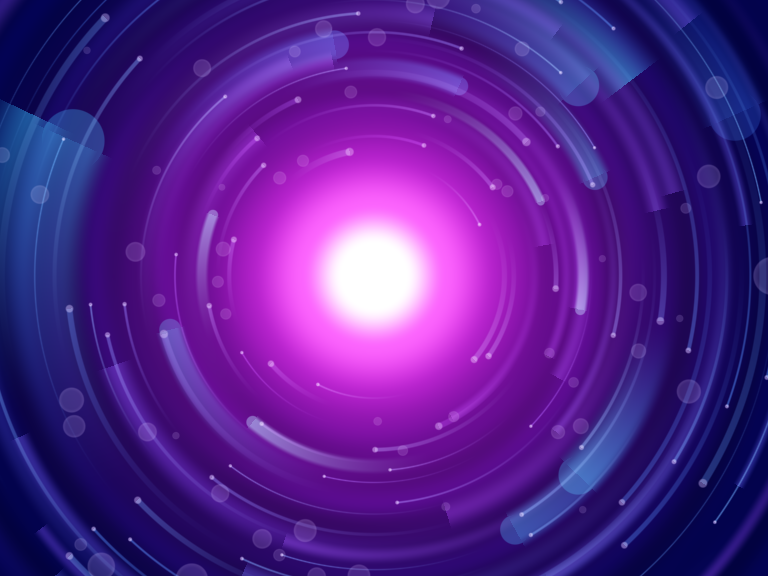
Reproduce this background procedurally as a WebGL 1 fragment shader.

```glsl
precision highp float;
// A glowing white core inside a vortex of clockwise light trails.
// A radial colour ramp carries broad blue sweeps, hashed fine arcs with
// bright heads, and pale translucent discs, all in units of canvas height.

uniform vec2 u_resolution;

const float TAU = 6.2831853;
const vec2 CENTRE = vec2(0.487, 0.521);
const float HAZE_COUNT = 30.0;
const float TRAIL_COUNT = 76.0;
const float DISC_COUNT = 64.0;

const vec3 NAVY = vec3(0.01, 0.01, 0.29);
const vec3 INDIGO = vec3(0.17, 0.03, 0.40);
const vec3 PURPLE = vec3(0.41, 0.05, 0.57);
const vec3 MAGENTA = vec3(0.71, 0.12, 0.80);
const vec3 PINK = vec3(0.97, 0.28, 0.98);
const vec3 TEAL = vec3(0.12, 0.50, 0.70);
const vec3 BLUE = vec3(0.20, 0.42, 0.86);
const vec3 VIOLET = vec3(0.50, 0.22, 0.86);
const vec3 ICE = vec3(0.55, 0.80, 1.00);
const vec3 LILAC = vec3(0.76, 0.68, 0.95);

float hash(float n) {
  return fract(sin(n * 127.1 + 3.7) * 4375.85);
}

vec3 screenBlend(vec3 base, vec3 light, float amount) {
  return base + light * amount * (1.0 - base);
}

float disc(vec2 p, vec2 centre, float radius, float blur) {
  return 1.0 - smoothstep(radius - blur, radius + blur, length(p - centre));
}

vec2 onCircle(float radius, float angle) {
  return radius * vec2(cos(angle), sin(angle));
}

// Arc that is brightest at its head and fades counterclockwise.
float arc(vec2 polar, float radius, float head, float span, float width, float blur) {
  float along = mod(polar.y - head, TAU) / span;
  float across = 1.0 - smoothstep(width - blur, width + blur, abs(polar.x - radius));
  return across * pow(max(1.0 - along, 0.0), 1.3);
}

// Wide trail with a rounded, slightly brighter head.
float sweep(vec2 p, vec2 polar, float radius, float head, float span, float width) {
  float body = arc(polar, radius, head, span, width, width * 0.45);
  float cap = disc(p, onCircle(radius, head), width, 0.0015);
  return max(body * 0.62, cap * 0.45);
}

vec3 background(vec2 polar) {
  float r = polar.x;
  float ripple = sin(r * 54.0 + 1.3 * sin(polar.y * 2.0 + 0.6))
               + 0.6 * sin(r * 97.0 + 2.0 * sin(polar.y + 2.0));
  vec3 col = mix(PINK, MAGENTA, smoothstep(0.12, 0.21, r));
  col = mix(col, PURPLE, smoothstep(0.18, 0.32, r));
  col = mix(col, INDIGO, smoothstep(0.29, 0.53, r));
  col = mix(col, NAVY, smoothstep(0.47, 0.74, r));
  return col * (1.0 + 0.09 * ripple * smoothstep(0.2, 0.45, r));
}

// Main blue bands that set the uneven balance around the core.
vec3 addSweeps(vec3 col, vec2 p, vec2 q) {
  col = screenBlend(col, TEAL, sweep(p, q, 0.573, 2.72, 1.10, 0.055));
  col = screenBlend(col, TEAL, 0.7 * arc(q, 0.66, 2.70, 0.8, 0.04, 0.05));
  col = screenBlend(col, TEAL, sweep(p, q, 0.485, 0.75, 0.80, 0.036));
  col = screenBlend(col, TEAL, 0.8 * arc(q, 0.56, 0.65, 1.0, 0.03, 0.04));
  col = screenBlend(col, BLUE, 0.6 * sweep(p, q, 0.686, 0.42, 0.60, 0.045));
  col = screenBlend(col, TEAL, sweep(p, q, 0.420, 0.42, 0.75, 0.022));
  col = screenBlend(col, TEAL, sweep(p, q, 0.504, 5.22, 0.90, 0.026));
  col = screenBlend(col, TEAL, sweep(p, q, 0.495, 5.51, 0.60, 0.034));
  col = screenBlend(col, BLUE, sweep(p, q, 0.407, 1.74, 1.00, 0.025));
  col = screenBlend(col, BLUE, sweep(p, q, 0.361, 1.15, 0.90, 0.016));
  col = screenBlend(col, TEAL, sweep(p, q, 0.366, 3.40, 1.10, 0.019));
  col = screenBlend(col, ICE, sweep(p, q, 0.330, 4.02, 1.00, 0.011));
  col = screenBlend(col, ICE, sweep(p, q, 0.299, 2.78, 0.75, 0.009));
  col = screenBlend(col, ICE, sweep(p, q, 0.363, 6.12, 0.65, 0.009));
  return screenBlend(col, ICE, sweep(p, q, 0.317, 0.42, 1.05, 0.007));
}

void main() {
  vec2 p = (gl_FragCoord.xy - CENTRE * u_resolution) / u_resolution.y;
  vec2 polar = vec2(length(p), atan(p.y, p.x));
  float pixel = 1.0 / u_resolution.y;
  vec3 col = addSweeps(background(polar), p, polar);

  // Blurred violet and blue haze between the main bands.
  for (float i = 0.0; i < HAZE_COUNT; i++) {
    float radius = mix(0.27, 0.80, (i + hash(i)) / HAZE_COUNT);
    float width = mix(0.006, 0.018, hash(i + 40.0));
    float haze = arc(polar, radius, TAU * hash(i + 80.0), 1.8, width, width);
    vec3 tint = mix(VIOLET, BLUE, smoothstep(0.3, 0.6, radius) * hash(i + 120.0));
    col = screenBlend(col, tint, 0.42 * haze);
  }

  // Fine trails, each led by a small bright dot.
  for (float i = 0.0; i < TRAIL_COUNT; i++) {
    float radius = mix(0.20, 0.74, (i + hash(i + 200.0)) / TRAIL_COUNT);
    float head = TAU * fract(i * 0.618 + 0.2 * hash(i + 300.0));
    float size = hash(i + 400.0);
    float width = mix(0.0010, 0.0065, size * size);
    float trail = arc(polar, radius, head, mix(0.5, 1.3, hash(i + 500.0)), width, pixel);
    vec3 tint = mix(mix(VIOLET, BLUE, smoothstep(0.3, 0.6, radius)), ICE, 0.6 * hash(i + 600.0));
    col = screenBlend(col, tint, trail * mix(0.75, 0.32, size));
    float dot = disc(p, onCircle(radius, head), width + 0.0015, pixel);
    col = screenBlend(col, LILAC, dot * mix(0.85, 0.40, size));
  }

  // Translucent discs, larger toward the rim.
  for (float i = 0.0; i < DISC_COUNT; i++) {
    float radius = mix(0.23, 0.72, hash(i + 700.0));
    float size = mix(0.005, 0.010 + 0.05 * radius * radius, hash(i + 800.0));
    vec2 spot = onCircle(radius, TAU * fract(i * 0.618));
    float rim = smoothstep(0.7, 1.0, length(p - spot) / size);
    col = screenBlend(col, LILAC, disc(p, spot, size, pixel) * (0.18 + 0.08 * rim));
  }

  // White core and its pink halo.
  col = screenBlend(col, PINK, 0.75 * exp(-pow(polar.x / 0.17, 4.0)));
  col = mix(col, vec3(1.0), 1.0 - smoothstep(0.055, 0.125, polar.x));
  gl_FragColor = vec4(col, 1.0);
}
```
